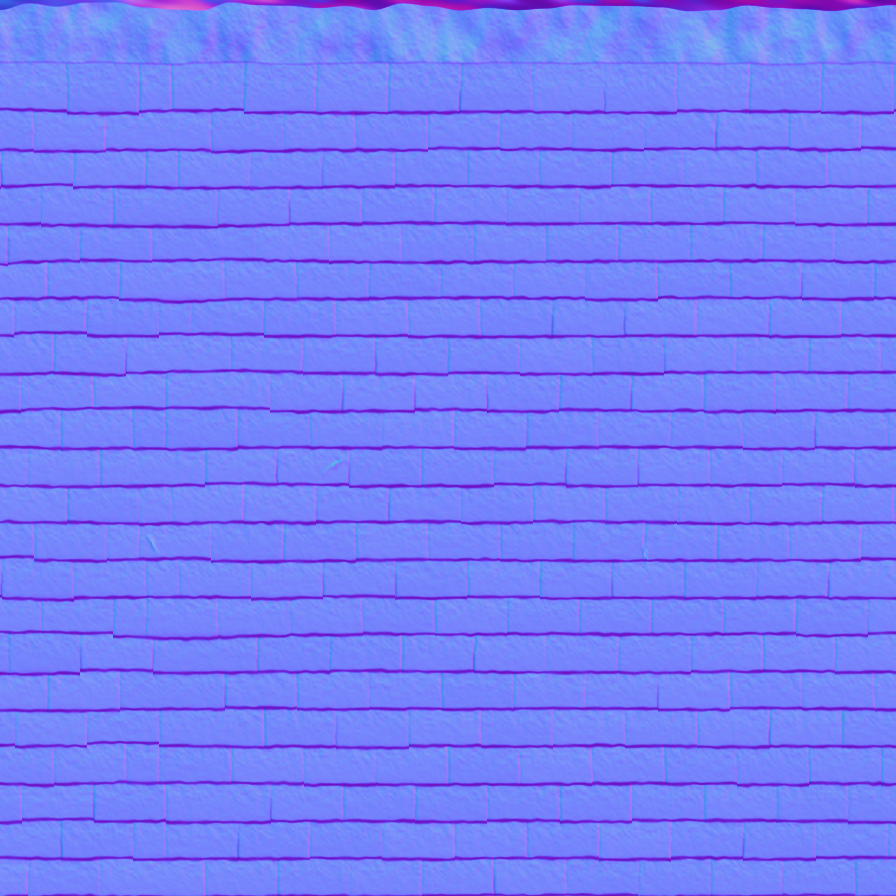
This texture map is drawn by a Shadertoy shader. Its source:

```glsl
const float ROWS = 24.0;            // course heights per canvas
const float TILE_WIDTH = 1.934;     // all lengths below are in course heights
const float FIRST_JOINT = 1.63;
const float COURSE_SHIFT = -1.056;
const float SEAM_START = 3.5;       // left limit of the irregular seam
const float NARROW_TILE = 0.875;
const float TOP_COURSE = 21.0;
const float FLASHING_BASE = 22.3;
const float FLASHING_TOP = 23.8;
const float EDGE_WIDTH = 0.038;
const float JOINT_WIDTH = 0.036;
const float GRAIN = 0.021;
const float CHIP_CELL = 2.6;
const float CHIP_CHANCE = 0.1;
const float BRIGHTNESS = 0.99;
const vec2 EDGE_SLOPE = vec2(-0.2, -1.6);
const vec2 FLASHING_SLOPE = vec2(-0.1, 0.14);

float hash(vec2 p) {
    vec3 h = fract(p.xyx * 0.1031);
    h += dot(h, h.yzx + 33.33);
    return fract((h.x + h.y) * h.z);
}

float noise(vec2 p) {
    vec2 i = floor(p), f = fract(p);
    f = f * f * (3.0 - 2.0 * f);
    return mix(mix(hash(i), hash(i + vec2(1, 0)), f.x),
               mix(hash(i + vec2(0, 1)), hash(i + vec2(1, 1)), f.x), f.y);
}

float relief(vec2 p) {
    return 0.6 * noise(p * 6.0) + 0.4 * noise(p * 13.0 + 7.0);
}

vec2 reliefSlope(vec2 p) {
    const vec2 e = vec2(0.03, 0.0);
    return vec2(relief(p - e) - relief(p + e),
                relief(p - e.yx) - relief(p + e.yx)) / (2.0 * e.x);
}

float bell(float d, float width) {
    return exp(-d * d / (width * width));
}

// Signed joint distance, tile index, joint index, joint strength
vec4 layoutCourse(float x, float row) {
    float origin = FIRST_JOINT + COURSE_SHIFT * row;
    float seam = origin + TILE_WIDTH * ceil((SEAM_START - origin) / TILE_WIDTH);
    float toSeam = x - seam;
    if (toSeam < 0.0) origin -= NARROW_TILE;
    float u = (x - origin) / TILE_WIDTH;
    float d = (u - round(u)) * TILE_WIDTH;
    if (abs(toSeam) < abs(d)) d = toSeam;
    bool merged = abs(d - toSeam) < 0.001 && hash(vec2(row, 91.0)) < 0.6;
    return vec4(d, floor(u), round(u), merged ? 0.0 : 1.0);
}

// Uneven lower edge of the slates in a course, stepped from tile to tile
float courseEdge(float x, float row) {
    float tile = layoutCourse(x, row).y;
    float left = smoothstep(9.0, 5.0, x);
    float step = (hash(vec2(tile + 60.0, row)) - 0.5) * mix(0.06, 0.12, left);
    float settled = left * (noise(vec2(x * 0.6, row * 3.7)) - 0.5);
    float ragged = noise(vec2(x * 5.0, row * 5.3)) - 0.5;
    return row + step + 0.1 * settled + 0.04 * ragged;
}

vec2 slateSlope(vec2 p, float pixel) {
    float row = min(floor(p.y + 0.5), TOP_COURSE);
    float d = p.y - courseEdge(p.x, row);
    float edgeWidth = EDGE_WIDTH * mix(0.7, 1.3, noise(vec2(p.x * 4.0, row * 7.1)));
    edgeWidth = max(edgeWidth, 0.55 * pixel);
    float depth = mix(0.65, 1.1, noise(vec2(p.x * 2.5, row * 9.7)));
    if (d < 0.0) row -= 1.0;
    float v = p.y - row;

    // Smooth lower face, rougher upper face
    float wobble = 0.03 * (noise(p * vec2(1.0, 4.0)) - 0.5);
    float lean = 0.06 * (hash(vec2(row, floor(p.x / TILE_WIDTH))) - 0.5) * (v - 0.5);
    vec4 course = layoutCourse(p.x + wobble + lean, row);
    float upper = smoothstep(0.25, 0.85, v);
    float tilt = hash(vec2(course.y + 40.0, row)) - 0.5;
    vec2 slope = vec2(-0.065 + 0.03 * tilt, mix(0.05, 0.11, upper) + 0.03 * tilt);
    slope += GRAIN * mix(0.4, 1.0, upper) * reliefSlope(p);
    slope.y -= 0.14 * exp(-max(v, 0.0) / 0.07);

    // Vertical joints: right-facing then left-facing bevel, some open
    float w = max(JOINT_WIDTH, 0.6 * pixel);
    vec2 bevel = vec2(hash(vec2(course.z + 70.0, row + 50.0)),
                      hash(vec2(course.z + 70.0, row + 80.0)));
    float open = smoothstep(0.75, 0.95, hash(vec2(course.z + 70.0, row + 20.0)));
    bevel = course.w * mix(vec2(0.1), vec2(0.38, 0.42), bevel);
    float rightFace = bevel.x * bell(course.x + 0.8 * w, w);
    float leftFace = bevel.y * bell(course.x - 0.8 * w, w);
    slope += vec2(rightFace - leftFace, 0.2 * leftFace - 0.3 * rightFace);
    slope -= vec2(0.15, 0.3) * open * course.w * bell(course.x, 0.8 * w) * (1.0 - upper);
    return slope + depth * EDGE_SLOPE * bell(d, edgeWidth);
}

// Sparse scratches, each a small raised streak
vec2 chipSlope(vec2 p) {
    vec2 cell = floor(p / CHIP_CELL);
    if (hash(cell + 17.0) > CHIP_CHANCE) return vec2(0);
    vec2 center = (cell + 0.3 + 0.4 * vec2(hash(cell + 3.0), hash(cell + 9.0))) * CHIP_CELL;
    float angle = 3.14 * hash(cell + 29.0);
    vec2 along = vec2(cos(angle), sin(angle)), q = p - center;
    vec2 normal = vec2(-along.y, along.x);
    float across = dot(q, normal) + 0.08 * (noise(p * 7.0) - 0.5);
    float streak = bell(dot(q, along), 0.22) * bell(across, 0.06);
    return normal * streak * across * 14.0 + vec2(-0.2, 0.2) * streak;
}

vec2 flashingSlope(vec2 p) {
    vec2 dents = reliefSlope(p * vec2(0.25, 0.12)) * vec2(0.045, 0.04);
    return FLASHING_SLOPE + dents + 0.022 * reliefSlope(p);
}

// Torn strip above the flashing
vec2 tornSlope(vec2 p) {
    vec2 q = p * vec2(1.4, 4.0) + vec2(p.y * 2.0, 0.0);
    float steep = mix(0.6, 1.8, smoothstep(5.0, 8.0, p.x));
    return vec2(2.2 * noise(q) - 1.0, -steep * (0.3 + 1.3 * noise(q + 31.0)));
}

void mainImage(out vec4 fragColor, in vec2 fragCoord) {
    float pixel = ROWS / iResolution.y;
    vec2 p = fragCoord * pixel;

    vec2 slope = slateSlope(p, pixel) + chipSlope(p);
    float lip = p.y - FLASHING_BASE - 0.08 * (noise(vec2(p.x * 1.5, 2.0)) - 0.5);
    slope = mix(slope, flashingSlope(p), smoothstep(-pixel, pixel, lip));
    slope.y -= 0.3 * bell(lip, max(0.035, 0.6 * pixel));
    float tear = p.y - FLASHING_TOP - 0.25 * (noise(vec2(p.x * 1.3, 8.0)) - 0.4);
    slope = mix(slope, tornSlope(p), smoothstep(-pixel, pixel, tear));

    // Encode the surface normal as colour
    vec3 normal = normalize(vec3(slope, 1.0));
    fragColor = vec4(BRIGHTNESS * (0.5 + 0.5 * normal), 1.0);
}
```
